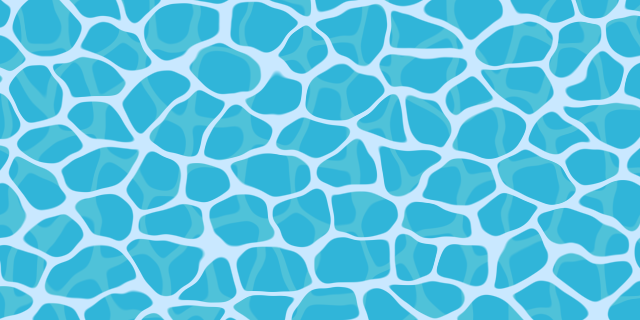
This texture is drawn by a WebGL 1 fragment shader. Its source:

```glsl
precision highp float;
// Sunlit pool water: a pale web of caustic lines over a fainter, deeper web.

uniform vec2 u_resolution;

vec2 hash2(vec2 p) {
  vec3 q = fract(p.xyx * vec3(0.1031, 0.1030, 0.0973));
  q += dot(q, q.yzx + 33.33);
  return fract((q.xx + q.yz) * q.zy);
}

// Two independent channels of smooth value noise, each 0 to 1.
vec2 noise2(vec2 p) {
  vec2 i = floor(p), f = fract(p);
  f = f * f * f * (f * (f * 6.0 - 15.0) + 10.0);
  return mix(mix(hash2(i), hash2(i + vec2(1.0, 0.0)), f.x),
             mix(hash2(i + vec2(0.0, 1.0)), hash2(i + 1.0), f.x), f.y);
}

// Jittered cell centre, with every other row shifted like bricks.
vec2 cellSite(vec2 cell) {
  return cell + 0.13 + 0.74 * hash2(cell + 71.0) + vec2(0.5 * mod(cell.y, 2.0), 0.0);
}

// Distance to the walls of wavy, wide cells, rounded where walls meet.
float wallDistance(vec2 p) {
  p += 0.045 * (noise2(p * 7.0) - 0.5) + 0.022 * (noise2(p * 15.0 + 40.0) - 0.5);
  vec2 density = vec2(5.05, 7.1);
  vec2 q = p * density;
  vec2 home = floor(q);

  // Nearest site.
  vec2 nearCell = home, toNear = vec2(0.0);
  float best = 100.0;
  for (int y = -2; y <= 2; y++) {
    for (int x = -2; x <= 2; x++) {
      vec2 cell = home + vec2(float(x), float(y));
      vec2 toSite = cellSite(cell) - q;
      float d = dot(toSite, toSite);
      if (d < best) {
        best = d;
        nearCell = cell;
        toNear = toSite;
      }
    }
  }

  // Soft minimum over the walls shared with its neighbours.
  float sum = 0.0;
  for (int y = -2; y <= 2; y++) {
    for (int x = -2; x <= 2; x++) {
      if (x == 0 && y == 0) continue;
      vec2 toSite = cellSite(nearCell + vec2(float(x), float(y))) - q;
      vec2 across = toSite - toNear;
      float d = dot(0.5 * (toNear + toSite), across) / length(across * density);
      sum += exp(-100.0 * d);
    }
  }
  return -log(max(sum, 1e-30)) / 100.0;
}

// Coverage of a web whose line width swells and narrows.
float web(vec2 p, float halfWidth, float swell, float blur) {
  float width = halfWidth + swell * (noise2(p * 9.0 + 17.0).x - 0.5);
  return 1.0 - smoothstep(-blur, blur, wallDistance(p) - width);
}

void main() {
  vec2 p = gl_FragCoord.xy / u_resolution.y;
  float blur = 0.85 / u_resolution.y;

  vec3 color = vec3(0.19, 0.71, 0.85);
  float deepWeb = web(p.yx * 0.92 + vec2(5.3, 8.7), 0.0098, 0.008, blur);
  color = mix(color, vec3(0.31, 0.76, 0.85), deepWeb);
  float surfaceWeb = web(p + vec2(2.0, 3.0), 0.0092, 0.006, blur);
  color = mix(color, vec3(0.79, 0.91, 1.0), surfaceWeb);

  gl_FragColor = vec4(color, 1.0);
}
```
